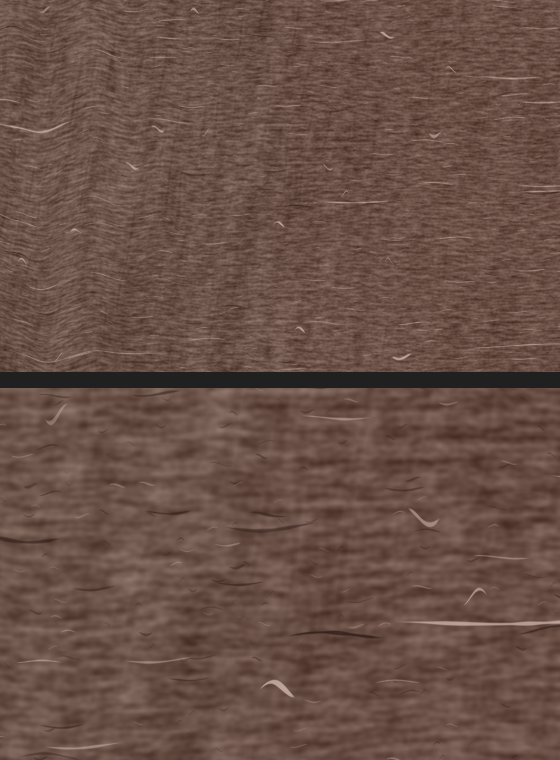
Top, the full canvas; bottom, a detail of the centre.
Give the GLSL for this texture, as a WebGL 1 fragment shader.

```glsl
precision highp float;
// Brown fibrous sheet: fine horizontal grain, leaning dark bands and scattered
// pale and dark slivers. Layers of stretched gradient noise give the grain;
// jittered rows of tapered lenses give the slivers, all bent by one warp.

uniform vec2 u_resolution;

#define BASE_COLOR vec3(0.417, 0.317, 0.277)
#define PALE_COLOR vec3(0.80, 0.71, 0.67)
#define DARK_COLOR vec3(0.17, 0.10, 0.08)
#define GRAIN_CONTRAST 0.125
#define FIBRE_CONTRAST 0.085
#define BAND_CONTRAST 0.07
#define BAND_LEAN 0.16
#define WAVE_HEIGHT 0.055
#define PALE_AMOUNT 0.85
#define DARK_AMOUNT 0.75

vec2 hash2(vec2 p) {
  vec3 q = fract(p.xyx * vec3(0.1031, 0.1030, 0.0973));
  q += dot(q, q.yzx + 33.33);
  return fract((q.xx + q.yz) * q.zy);
}

float cornerSlope(vec2 corner, vec2 offset) {
  float angle = 6.2832 * hash2(corner).x;
  return dot(vec2(cos(angle), sin(angle)), offset);
}

float gradientNoise(vec2 p) {
  vec2 i = floor(p);
  vec2 f = p - i;
  vec2 u = f * f * f * (f * (f * 6.0 - 15.0) + 10.0);
  vec2 e = vec2(1.0, 0.0);
  float low = mix(cornerSlope(i, f), cornerSlope(i + e, f - e), u.x);
  float high = mix(cornerSlope(i + e.yx, f - e.yx), cornerSlope(i + 1.0, f - 1.0), u.x);
  return mix(low, high, u.y);
}

// Coverage of tapered slivers; each row of cells is shifted at random
float slivers(vec2 p, vec2 cell, vec2 halfSize, float density, float seed) {
  float soft = 1.0 / u_resolution.y;
  float row = floor(p.y / cell.y);
  float along = p.x / cell.x + 9.0 * hash2(vec2(row, seed)).x;
  float cover = 0.0;
  for (int i = -1; i <= 1; i++) {
    vec2 id = vec2(floor(along) + float(i), row) + seed;
    vec2 place = hash2(id + 41.7);
    vec2 kind = hash2(id + 87.3);
    vec2 size = halfSize * mix(vec2(0.3), vec2(1.0), kind * kind.yx);
    float dx = (along - floor(along) - float(i) - place.x) * cell.x / size.x;
    float taper = max(0.0, 1.0 - dx * dx);
    float ragged = 0.75 + 0.9 * gradientNoise(vec2(p.x * 45.0, id.y * 7.3));
    float bend = halfSize.y * sin(dx * 2.2 + 6.28 * kind.x);
    float dy = p.y - (row + 0.3 + 0.4 * place.y) * cell.y - bend;
    float edge = size.y * taper * ragged - abs(dy);
    float shape = smoothstep(-soft, soft, edge) * smoothstep(0.0, 0.5, taper);
    float strength = 0.45 + 0.55 * kind.y;
    cover = max(cover, shape * strength * step(hash2(id + 13.1).y, density));
  }
  return cover;
}

void main() {
  vec2 p = gl_FragCoord.xy / u_resolution.y;

  // Fibres ripple near the left side and run nearly straight elsewhere
  float ripple = WAVE_HEIGHT * exp(-5.0 * p.x * p.x);
  vec2 q = p;
  q.y += ripple * gradientNoise(vec2(p.x * 7.0, p.y * 1.6) + 3.7);
  q.y += 0.012 * gradientNoise(p * vec2(2.5, 3.0) + 19.2);

  // Horizontal grain
  float tone = GRAIN_CONTRAST * gradientNoise(q * vec2(38.0, 143.0));
  tone += FIBRE_CONTRAST * gradientNoise(q * vec2(12.0, 78.0) + 51.0);
  tone += 0.06 * gradientNoise(q * vec2(120.0, 170.0) + 7.0);

  // Leaning bands, stronger to the left
  float across = p.x - BAND_LEAN * p.y + 0.01 * gradientNoise(p * 6.0);
  float broad = gradientNoise(vec2(across * 17.0, p.y * 2.2) + 5.3);
  float narrow = gradientNoise(vec2(across * 62.0, p.y * 5.0) + 31.4);
  float bandFade = mix(1.0, 0.5, smoothstep(0.5, 1.2, p.x));
  tone += BAND_CONTRAST * bandFade * (broad + 0.6 * narrow);
  tone -= 0.2 * bandFade * max(0.0, narrow - 0.22);

  // Slow drift in light and warmth
  tone += 0.03 * gradientNoise(p * 1.8 + 11.0);
  float warmth = smoothstep(0.0, 1.5, p.x) - 0.5;
  vec3 color = BASE_COLOR + tone + warmth * vec3(0.004, -0.012, -0.008);

  // Dark slits, long then short
  float dark = slivers(q, vec2(0.36, 0.052), vec2(0.085, 0.0038), 0.22, 3.0);
  dark = max(dark, 0.8 * slivers(q, vec2(0.11, 0.021), vec2(0.03, 0.0018), 0.3, 29.0));
  dark = max(dark, 0.6 * slivers(q, vec2(0.05, 0.012), vec2(0.009, 0.0016), 0.3, 57.0));
  color = mix(color, DARK_COLOR, DARK_AMOUNT * dark);

  // Pale strands, streaks, flecks and a few short plump slivers
  float pale = slivers(q, vec2(0.95, 0.105), vec2(0.48, 0.0042), 0.33, 71.0);
  pale = max(pale, slivers(q, vec2(0.42, 0.054), vec2(0.14, 0.0034), 0.36, 97.0));
  pale = max(pale, 0.75 * slivers(q, vec2(0.17, 0.026), vec2(0.05, 0.0018), 0.32, 131.0));
  pale = max(pale, 0.6 * slivers(q, vec2(0.07, 0.014), vec2(0.016, 0.0014), 0.26, 163.0));
  pale = max(pale, slivers(q, vec2(0.34, 0.085), vec2(0.032, 0.0075), 0.3, 191.0));
  color = mix(color, PALE_COLOR, PALE_AMOUNT * pale);

  gl_FragColor = vec4(clamp(color, 0.0, 1.0), 1.0);
}
```
